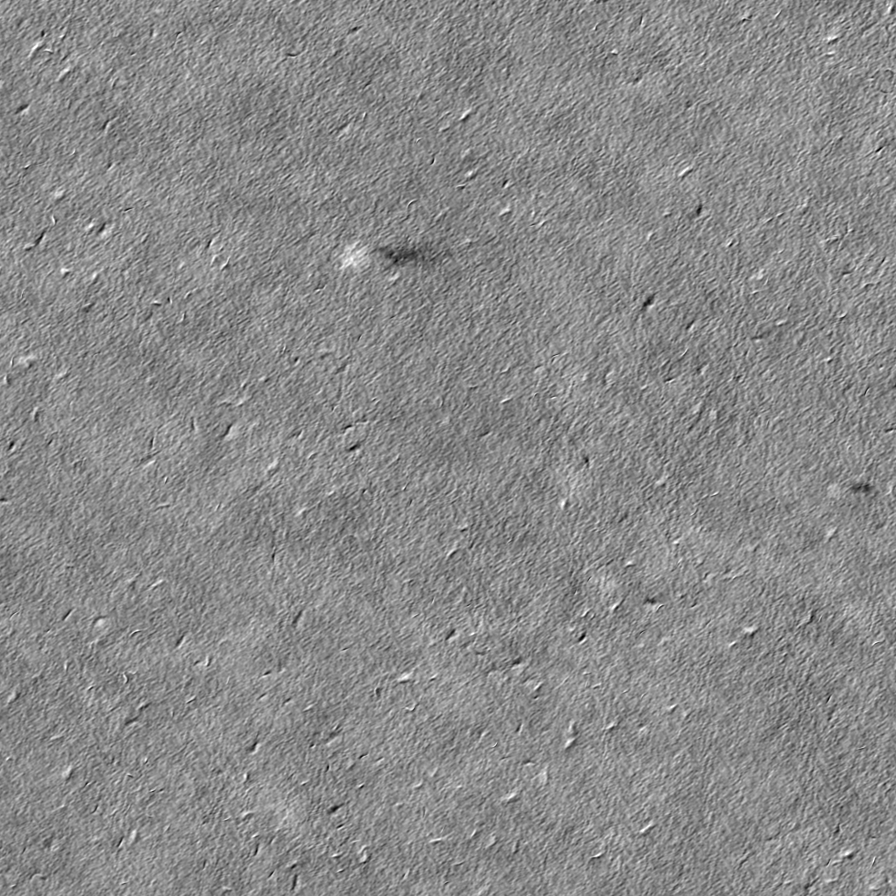
Give the GLSL for this texture, as a Shadertoy shader.

```glsl
// Grey, fine-grained ground under low side light, seen from straight above.
// Short, tilted value noise is the relief; its slope along the light is the shade.
// Scattered clods, faint streaks and a few shadowed mounds lie on top.

float hash(vec2 p) {
    return fract(sin(dot(p, vec2(127.1, 311.7))) * 43758.5453);
}

float noise(vec2 p) {
    vec2 i = floor(p), f = fract(p);
    f = f * f * (3.0 - 2.0 * f);
    return mix(mix(hash(i), hash(i + vec2(1, 0)), f.x),
               mix(hash(i + vec2(0, 1)), hash(i + vec2(1, 1)), f.x), f.y);
}

// Coordinates along and across a direction
vec2 turn(vec2 p, float angle) {
    float c = cos(angle), s = sin(angle);
    return vec2(c * p.x + s * p.y, c * p.y - s * p.x);
}

// Fine grain, slightly longer along the up-right diagonal
float relief(vec2 uv) {
    vec2 warp = vec2(noise(uv * 60.0), noise(uv * 60.0 + 40.0));
    vec2 p = uv + 0.003 * warp + 3.0;
    return 0.7 * noise(turn(p, 0.75) * vec2(130, 225))
         + 0.8 * noise(turn(p, 0.6) * vec2(270, 420) + 17.0);
}

// Small ridges and pits: a lit flank beside a dark one
float clods(vec2 uv) {
    float shade = 0.0;
    vec2 bend = vec2(noise(uv * 100.0), noise(uv * 100.0 + 31.0)) - 0.5;
    vec2 p = uv * 45.0, cell = floor(p);
    for (int y = -1; y <= 1; y++)
    for (int x = -1; x <= 1; x++) {
        vec2 id = cell + vec2(x, y);
        float patchiness = noise(id * 0.23 + 5.0);
        if (hash(id + 9.1) > 0.6 * patchiness * patchiness + 0.05) continue;
        vec2 center = id + vec2(hash(id + 1.7), hash(id + 4.3));
        float size = mix(0.6, 1.4, pow(hash(id + 6.9), 2.0));
        vec2 d = turn(p - center + 0.32 * bend, 0.75 + 0.9 * (hash(id + 2.6) - 0.5));
        d /= size * vec2(0.3, 0.12);
        float side = hash(id + 8.2) < 0.6 ? 1.0 : -1.0;
        shade += side * (d.y + 0.1) * exp(-dot(d, d)) * mix(0.25, 0.85, hash(id + 3.8));
    }
    return shade;
}

// Soft blob with a ragged edge
float blob(vec2 uv, vec2 center, vec2 radius) {
    vec2 d = (uv - center) / radius;
    float ragged = noise(uv * vec2(90, 130)) - 0.5;
    return 1.0 - smoothstep(0.3, 1.25, length(d) + 0.8 * ragged);
}

// Mound: bright face on the left, cast shadow on the right
float mound(vec2 uv, vec2 center, float size) {
    return 0.18 * blob(uv, center - vec2(0.85, 0.0) * size, vec2(0.65, 0.45) * size)
         - 0.26 * blob(uv, center + vec2(0.85, 0.0) * size, vec2(1.1, 0.4) * size);
}

// Faint pale line between two points, broken up by noise
float streak(vec2 uv, vec2 a, vec2 b, float width) {
    vec2 ab = b - a;
    float t = clamp(dot(uv - a, ab) / dot(ab, ab), 0.0, 1.0);
    float d = length(uv - a - ab * t + 0.015 * (noise(uv * 30.0) - 0.5));
    return exp(-d * d / (width * width)) * noise(uv * 45.0 + 8.0);
}

void mainImage(out vec4 fragColor, in vec2 fragCoord) {
    vec2 uv = fragCoord / iResolution.xy;

    // Grain lit from the left, rougher in places, with a fine speckle
    float slope = relief(uv + vec2(0.0017, -0.0006)) - relief(uv);
    float roughness = 0.28 + 0.12 * noise(uv * 16.0) + 0.04 * (uv.x + uv.y - 1.0);
    float grey = 0.54 + roughness * slope;
    grey += 0.13 * (noise(turn(uv, 0.3) * 410.0) - 0.5);

    // Mottling, from broad to small
    grey += 0.045 * (noise(uv * 8.0) - 0.5) + 0.07 * (noise(uv * 30.0 + 7.0) - 0.5);
    grey += 0.08 * (noise(turn(uv, 0.7) * vec2(60, 85) + 23.0) - 0.5);

    grey += clods(uv);

    // Landmarks
    grey += mound(uv, vec2(0.425, 0.715), 0.036);
    grey += mound(uv, vec2(0.945, 0.455), 0.018);
    grey += 0.13 * blob(uv, vec2(0.675, 0.352), vec2(0.018, 0.015));
    grey += 0.09 * blob(uv, vec2(0.32, 0.09), vec2(0.02, 0.035));
    grey += 0.11 * streak(uv, vec2(0.58, 0.49), vec2(0.96, 0.32), 0.012);
    grey += 0.12 * streak(uv, vec2(0.27, 0.62), vec2(0.39, 0.71), 0.006);

    fragColor = vec4(vec3(clamp(grey, 0.0, 1.0)), 1.0);
}
```
